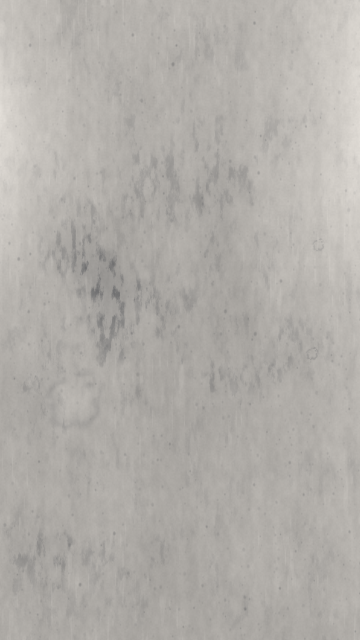
Write a Shadertoy shader that draws this texture.

```glsl
// Smooth grey concrete: soft light from both sides, cloudy tone, vertical
// scuffs gathered in worn patches, scattered pores and a few faint rings.
// Built from layered value noise, Gaussian masks and a jittered pore grid.

const vec3 WARM_GREY = vec3(1.018, 0.998, 0.970);
const vec3 COOL_STAIN = vec3(0.90, 0.96, 1.06);

float hash(vec2 p) {
    return fract(sin(dot(p, vec2(127.1, 311.7))) * 43758.5453);
}

float noise(vec2 p) {
    vec2 cell = floor(p);
    vec2 f = fract(p);
    f = f * f * (3.0 - 2.0 * f);
    float low = mix(hash(cell), hash(cell + vec2(1, 0)), f.x);
    float high = mix(hash(cell + vec2(0, 1)), hash(cell + vec2(1, 1)), f.x);
    return mix(low, high, f.y);
}

float fbm(vec2 p) {
    float sum = 0.0;
    float weight = 0.5;
    for (int i = 0; i < 5; i++) {
        sum += weight * noise(p);
        p = mat2(1.98, 0.16, -0.16, 1.98) * p + 17.3;
        weight *= 0.52;
    }
    return sum;
}

// Soft elliptical mask, 1 at the centre
float blob(vec2 p, vec2 centre, vec2 spread) {
    vec2 d = (p - centre) / spread;
    return exp(-dot(d, d));
}

// Broken, wobbly outline of a round mark
float ring(vec2 p, vec2 centre, float radius, float width) {
    vec2 d = p - centre;
    float wobble = (noise(d / radius * 2.0 + 40.0) - 0.5) * radius * 0.5;
    float edge = (length(d * vec2(1.0, 0.85)) - radius + wobble) / width;
    return exp(-edge * edge) * smoothstep(0.25, 0.7, noise(d / radius * 3.0 + 9.0));
}

// One jittered, slightly tall pit per chosen grid cell
float pores(vec2 p, float cells, float share, float pixel) {
    vec2 home = floor(p * cells);
    float cover = 0.0;
    for (int y = -1; y <= 1; y++) {
        for (int x = -1; x <= 1; x++) {
            vec2 id = home + vec2(x, y);
            vec2 centre = (id + vec2(hash(id + 3.1), hash(id + 7.7))) / cells;
            float radius = mix(0.0007, 0.0023, pow(hash(id + 5.3), 3.0));
            float d = length((p - centre) * vec2(1.0, 0.75)) - radius;
            float present = step(hash(id + 11.9), share);
            float pit = 1.0 - smoothstep(-pixel, pixel, d);
            cover = max(cover, present * pit * mix(0.4, 1.0, hash(id + 2.4)));
        }
    }
    return cover;
}

// Broad light: bright upper flanks, dimmer middle and foot
float lighting(vec2 p, float width) {
    float left = exp(-p.x / 0.065) * blob(p, vec2(p.x, 0.79), vec2(1.0, 0.19));
    float right = exp((p.x - width) / 0.10) * blob(p, vec2(p.x, 0.77), vec2(1.0, 0.32));
    float top = 0.025 * smoothstep(0.45, 0.95, p.y);
    float sides = 0.018 * pow(abs(p.x / width * 2.0 - 1.0), 2.0);
    return 0.665 + 0.17 * left + 0.145 * right + top + sides;
}

// Where the surface is most scuffed
float wear(vec2 p) {
    float w = 0.90 * blob(p, vec2(0.16, 0.56), vec2(0.075, 0.10));
    w += 0.55 * blob(p, vec2(0.34, 0.46), vec2(0.12, 0.08));
    w += 0.40 * blob(p, vec2(0.10, 0.39), vec2(0.09, 0.06));
    w += 0.40 * blob(p, vec2(0.08, 0.15), vec2(0.16, 0.06));
    w += 0.30 * blob(p, vec2(0.30, 0.72), vec2(0.16, 0.16));
    return 0.22 + w;
}

void mainImage(out vec4 fragColor, in vec2 fragCoord) {
    vec2 p = fragCoord / iResolution.y;
    float width = iResolution.x / iResolution.y;
    float pixel = 1.0 / iResolution.y;
    float worn = wear(p);

    // Cloudy tone, vertical streaks and fine grain
    float tone = lighting(p, width);
    tone += 0.075 * (fbm(p * vec2(11.0, 8.0)) - 0.5);
    tone += 0.040 * (fbm(p * vec2(60.0, 7.0) + 31.0) - 0.5);
    tone += 0.050 * (fbm(p * vec2(150.0, 70.0) + 57.0) - 0.5);
    tone += 0.016 * (noise(p * 420.0) - 0.5);

    // Dark scuffs: fine vertical flecks inside larger smudges
    float smudge = smoothstep(0.42, 0.68, fbm(p * vec2(24.0, 15.0) + 83.0));
    float fleck = smoothstep(0.46, 0.74, fbm(p * vec2(130.0, 48.0) + 12.0));
    float stain = worn * (0.035 * smudge + 0.10 * fleck * (0.35 + smudge));
    stain += 0.022 * worn * worn * blob(p, vec2(0.16, 0.55), vec2(0.08, 0.11));

    // Pale scratches
    float scratch = smoothstep(0.72, 0.92, noise(p * vec2(260.0, 32.0) + 5.0));
    tone += 0.022 * scratch * smoothstep(0.4, 0.6, fbm(p * 9.0 + 71.0));

    // Knot with a pale heart, and two small rings
    vec2 knot = vec2(0.117, 0.373);
    tone += 0.03 * blob(p, knot, vec2(0.026, 0.03));
    stain += 0.045 * ring(p, knot, 0.034, 0.007);
    stain += 0.070 * ring(p, vec2(0.488, 0.447), 0.007, 0.002);
    stain += 0.060 * ring(p, vec2(0.498, 0.617), 0.007, 0.002);

    // Pits
    stain += 0.11 * pores(p, 34.0, 0.30, pixel);
    stain += 0.06 * pores(p + 4.7, 75.0, 0.22, pixel);

    vec3 color = tone * WARM_GREY - stain * (2.0 - COOL_STAIN);
    fragColor = vec4(clamp(color, 0.0, 1.0), 1.0);
}
```
